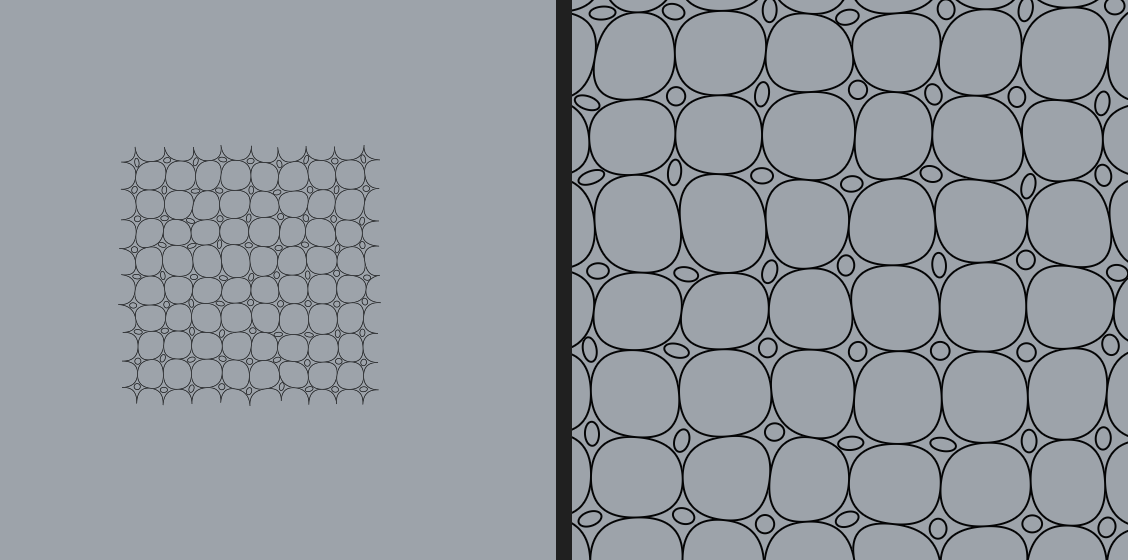
Left, the full canvas; right, a detail of the centre.
This pattern is drawn by a Shadertoy shader. Its source:

```glsl
const float NODES = 9.0;                     // stars across and down
const vec2 FIRST_NODE = vec2(0.2441, 0.305); // lower left star, in canvas units
const vec2 PITCH = vec2(0.0515, 0.0508);     // star spacing, in canvas units
const vec3 GROUND = vec3(0.617, 0.641, 0.668);
const vec3 INK = vec3(0.015, 0.017, 0.02);

vec2 hash2(vec2 p, float seed) {
    vec3 q = fract(vec3(p.xyx + seed) * vec3(0.1031, 0.1030, 0.0973));
    q += dot(q, q.yzx + 33.33);
    return fract((q.xx + q.yz) * q.zy);
}

// Star centre, pushed off the regular grid
vec2 nodeCentre(vec2 id, float jitter) {
    return id + jitter * (2.0 * hash2(id, 17.0) - 1.0);
}

// Distance to the parabolic arc from a to b whose control point is the origin
float arcDistance(vec2 p, vec2 a, vec2 b) {
    vec2 uv = inverse(mat2(a, b)) * p;
    float t = clamp(0.5 * (1.0 - uv.x + uv.y), 0.0, 1.0);
    for (int i = 0; i < 3; i++) {
        vec2 curve = (1.0 - t) * (1.0 - t) * a + t * t * b;
        vec2 tangent = 2.0 * (t * b - (1.0 - t) * a);
        t = clamp(t + dot(p - curve, tangent) / dot(tangent, tangent), 0.0, 1.0);
    }
    return length(p - (1.0 - t) * (1.0 - t) * a - t * t * b);
}

// First order distance to an ellipse outline
float ellipseDistance(vec2 p, vec2 radii) {
    float k = length(p / radii);
    return abs(k * (k - 1.0)) / max(length(p / (radii * radii)), 1e-4);
}

mat2 rotation(float angle) {
    float c = cos(angle), s = sin(angle);
    return mat2(c, s, -s, c);
}

// Four concave arcs joining the midpoints towards the neighbouring stars
float starDistance(vec2 p, vec2 id, float jitter) {
    vec2 centre = nodeCentre(id, jitter);
    vec2 dir = vec2(1.0, 0.0);
    vec2 tip = 0.5 * (nodeCentre(id + dir, jitter) - centre);
    float d = 1e3;
    for (int i = 0; i < 4; i++) {
        dir = vec2(-dir.y, dir.x);
        vec2 nextTip = 0.5 * (nodeCentre(id + dir, jitter) - centre);
        d = min(d, arcDistance(p - centre, tip, nextTip));
        tip = nextTip;
    }
    return d;
}

// Small ring of varied stretch and tilt at the heart of a star
float ringDistance(vec2 p, vec2 id, float jitter, float radius) {
    vec2 h = 2.0 * hash2(id, 71.0) - 1.0;
    float stretch = exp(0.38 * h.x);
    vec2 q = rotation(0.35 * h.y) * (p - nodeCentre(id, jitter));
    return ellipseDistance(q, radius * vec2(stretch, 1.0 / stretch));
}

// Nearest line of the finite net; the ground outside stays plain
float netDistance(vec2 p, float jitter, float ringRadius) {
    vec2 nearest = floor(p + 0.5);
    float d = 1e3;
    for (int y = -1; y <= 1; y++) {
        for (int x = -1; x <= 1; x++) {
            vec2 id = nearest + vec2(x, y);
            if (min(id.x, id.y) < 0.0 || max(id.x, id.y) > NODES - 1.0) continue;
            d = min(d, starDistance(p, id, jitter));
            d = min(d, ringDistance(p, id, jitter, ringRadius));
        }
    }
    return d;
}

// Share of a pixel covered by a line, also when thinner than the pixel
float lineCoverage(float d, float halfWidth, float pixel) {
    float outer = clamp((halfWidth - d) / pixel + 0.5, 0.0, 1.0);
    float inner = clamp((-halfWidth - d) / pixel + 0.5, 0.0, 1.0);
    return outer - inner;
}

void mainImage(out vec4 fragColor, in vec2 fragCoord) {
    vec2 p = (fragCoord / iResolution.xy - FIRST_NODE) / PITCH;
    float pixel = 1.0 / (PITCH.y * iResolution.y);
    float d = netDistance(p, 0.1, 0.107);
    float ink = lineCoverage(d, 0.0115, pixel);
    fragColor = vec4(mix(GROUND, INK, ink), 1.0);
}
```
